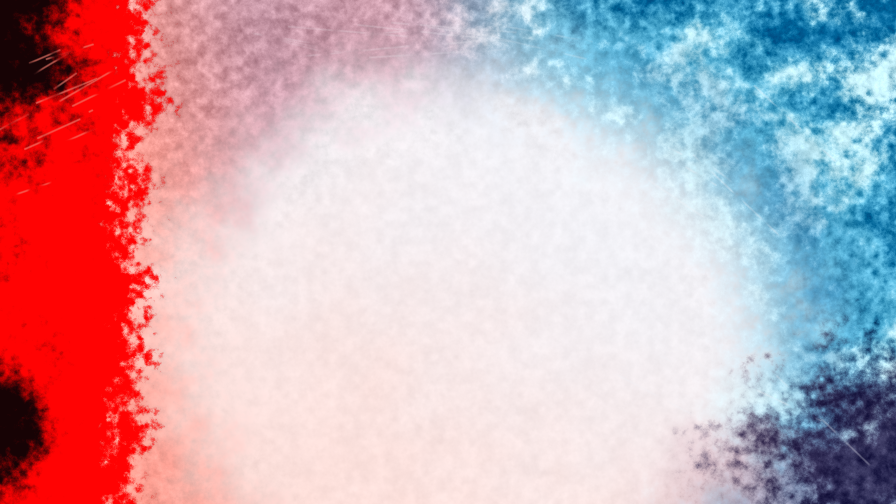
This background is drawn by a Shadertoy shader. Its source:

```glsl
// Grunge paper: a pale centre framed by a rough red strip, mauve haze and worn cyan.

// Palette
const vec3 PEACH     = vec3(1.00, 0.86, 0.83);
const vec3 COOL      = vec3(0.95, 0.95, 0.97);
const vec3 SALMON    = vec3(0.95, 0.49, 0.43);
const vec3 MAUVE     = vec3(0.74, 0.50, 0.57);
const vec3 CYAN      = vec3(0.34, 0.71, 0.85);
const vec3 PALE_CYAN = vec3(0.74, 0.91, 0.95);
const vec3 DEEP_BLUE = vec3(0.02, 0.42, 0.63);
const vec3 PURPLE    = vec3(0.20, 0.16, 0.32);
const vec3 RED       = vec3(1.00, 0.01, 0.01);
const vec3 BURNT     = vec3(0.09, 0.01, 0.02);

// Layout, in fractions of the canvas
const vec2  CENTRE      = vec2(0.52, 0.30);
const vec2  RADII       = vec2(0.36, 0.55);
const float STRIP_EDGE  = 0.152;
const float GRAIN       = 0.34;
const int   SCRATCHES   = 14;

float hash(vec2 p) {
    vec3 q = fract(p.xyx * 0.1031);
    q += dot(q, q.yzx + 33.33);
    return fract((q.x + q.y) * q.z);
}

float noise(vec2 p) {
    vec2 i = floor(p), f = fract(p);
    f = f * f * (3.0 - 2.0 * f);
    return mix(mix(hash(i), hash(i + vec2(1, 0)), f.x),
               mix(hash(i + vec2(0, 1)), hash(i + vec2(1, 1)), f.x), f.y);
}

// Layered noise centred on zero, roughly -0.5 to 0.5
float fbm(vec2 p) {
    float sum = 0.0, amp = 0.5;
    for (int i = 0; i < 5; i++) {
        sum += amp * (noise(p) - 0.5);
        p = mat2(1.6, 1.2, -1.2, 1.6) * p + 17.3;
        amp *= 0.56;
    }
    return sum;
}

// Soft line through c with a given angle and half length
float scratch(vec2 p, vec2 c, float angle, float halfLen, float width) {
    vec2 dir = vec2(cos(angle), sin(angle)), d = p - c;
    float along = dot(d, dir);
    float dist = length(d - dir * clamp(along, -halfLen, halfLen));
    return 1.0 - smoothstep(0.0, width + 1.0 / iResolution.y, dist);
}

// Scratches scattered over a box, broken up by noise
float scratches(vec2 p, vec2 low, vec2 size, float angle, float len, float seed) {
    float sum = 0.0;
    for (int i = 0; i < SCRATCHES; i++) {
        vec2 id = vec2(float(i) + seed, seed);
        vec2 c = low + size * vec2(hash(id), hash(id + 41.7));
        float tilt = angle + 0.4 * (hash(id + 73.1) - 0.5);
        sum = max(sum, scratch(p, c, tilt, len * hash(id + 9.4), 0.0016));
    }
    return sum * smoothstep(0.25, 0.65, noise(p * 45.0 + seed));
}

void mainImage(out vec4 fragColor, in vec2 fragCoord) {
    vec2 uv = fragCoord / iResolution.xy;
    vec2 p = fragCoord / iResolution.y;

    float cloud  = fbm(p * 4.0 + 3.0);
    float mottle = fbm(p * 14.0 + 29.0);
    float grain  = fbm(p * 65.0 + 61.0);

    // Pale paper, warm at lower left and cool at upper right
    float warmth = uv.x * 0.65 + uv.y * 0.6 + cloud * 0.2;
    vec3 col = mix(PEACH, COOL, smoothstep(0.05, 0.85, warmth));

    // Coloured frame around the centre
    float r = length((uv - CENTRE) / RADII);
    float worn = r + cloud * 0.28 + mottle * 0.25 + grain * 0.16;
    float frame = smoothstep(0.76, 1.24, worn);
    vec3 haze = mix(SALMON, MAUVE, smoothstep(0.15, 0.36, uv.x + 0.12 * (uv.y - 0.5)));
    vec3 blue = mix(CYAN, PALE_CYAN, smoothstep(0.0, 0.32, cloud + mottle * 0.7 + grain * 0.3));
    float depth = smoothstep(1.2, 1.85, r - cloud * 0.9 - mottle * 0.9 - grain * 0.5);
    blue = mix(blue, DEEP_BLUE, depth);
    haze = mix(haze, blue, smoothstep(0.40, 0.66, uv.x + cloud * 0.1));
    col = mix(col, haze, frame * mix(0.78, 1.0, smoothstep(0.5, 0.75, uv.x)));

    // Slate shadow along the inner rim of the blue
    float rim = exp(-pow((r - 1.13) / 0.13, 2.0)) * smoothstep(0.6, 0.8, uv.x);
    col *= 1.0 - rim * vec3(0.20, 0.13, 0.08) * (1.0 + 3.0 * mottle);

    // Purple stain in the lower right corner
    float corner = length((uv - vec2(0.985, 0.07)) / vec2(0.17, 0.24));
    float stain = 1.0 - smoothstep(0.25, 1.15, corner + mottle * 0.9 + grain * 0.8);
    col = mix(col, PURPLE, stain * 0.92);
    float foot = smoothstep(0.66, 0.9, uv.x) * (1.0 - smoothstep(0.0, 0.2, uv.y + mottle * 0.2));
    col = mix(col, MAUVE, foot * (1.0 - stain) * 0.6);

    // Paper grain, stronger away from the centre
    col += (grain + mottle * 0.3) * GRAIN * mix(0.18, 1.0, smoothstep(0.65, 1.2, r));

    // Red strip with ragged edge and burnt patches
    float edge = uv.x - STRIP_EDGE + mottle * 0.075 + grain * 0.09;
    float strip = 1.0 - smoothstep(-0.018, 0.02, edge);
    float upper = smoothstep(0.50, 0.9, uv.y) * (1.0 - 0.75 * smoothstep(0.01, 0.13, uv.x));
    float lower = 1.0 - smoothstep(0.2, 1.3, length((uv - vec2(0.0, 0.14)) / vec2(0.07, 0.14)));
    float burn = smoothstep(0.22, 0.98, max(upper, lower) + mottle * 0.9 + grain * 0.8);
    col = mix(col, mix(RED, BURNT, burn), strip);

    // Pale scratches on the red and the blue
    float redMarks = scratches(p, vec2(0.02, 0.62), vec2(0.18, 0.34), 0.5, 0.065, 5.0);
    float blueMarks = scratches(p, vec2(1.30, 0.12), vec2(0.45, 0.65), -0.6, 0.18, 57.0);
    float topMarks = scratches(p, vec2(0.55, 0.89), vec2(0.50, 0.06), -0.06, 0.16, 91.0);
    col = mix(col, SALMON, redMarks * 0.65);
    col = mix(col, COOL, blueMarks * 0.3 + topMarks * 0.2);

    fragColor = vec4(clamp(col, 0.0, 1.0), 1.0);
}
```
